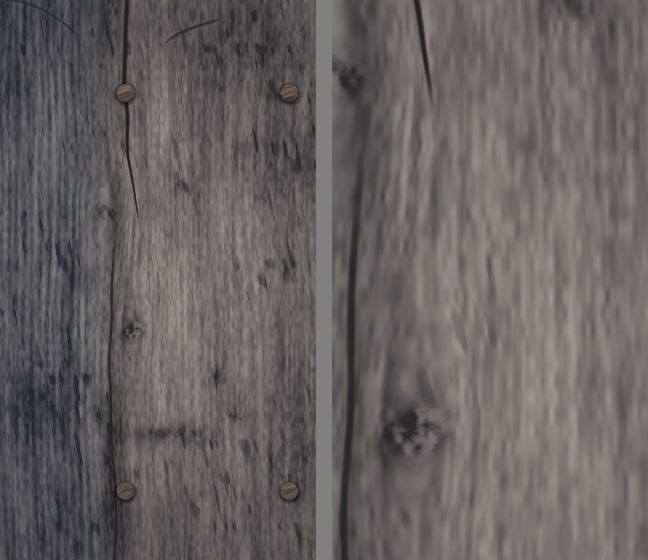
Left, the full canvas; right, a detail of the centre.
This texture is drawn by a Shadertoy shader. Its source:

```glsl
float hash(vec2 p) {
    return fract(sin(dot(p, vec2(127.1, 311.7))) * 43758.5453);
}

float noise(vec2 p) {
    vec2 i = floor(p), f = fract(p);
    f = f * f * (3.0 - 2.0 * f);
    return mix(mix(hash(i), hash(i + vec2(1, 0)), f.x),
               mix(hash(i + vec2(0, 1)), hash(i + vec2(1, 1)), f.x), f.y);
}

float fbm(vec2 p) {
    float sum = 0.0, amp = 0.53;
    for (int i = 0; i < 4; i++) {
        sum += amp * noise(p);
        p = p * 2.03 + 17.3;
        amp *= 0.5;
    }
    return sum;
}

// Soft elliptical spot
float blot(vec2 p, vec2 center, vec2 size) {
    vec2 q = (p - center) / size;
    return exp(-dot(q, q));
}

// Line of half width w around distance zero
float stroke(float d, float w) {
    return 1.0 - smoothstep(w * 0.4, w + 0.0015, abs(d));
}

float band(float lo, float hi, float soft, float v) {
    return smoothstep(lo - soft, lo + soft, v) * (1.0 - smoothstep(hi - soft, hi + soft, v));
}

// Bends the grain sideways around a knot
float knotBend(vec2 p, vec2 center, vec2 size) {
    return (p.x - center.x) * 0.55 * blot(p, center, size);
}

float stains(vec2 p) {
    float broad = 0.9 * blot(p, vec2(0.0, 0.86), vec2(0.06, 0.10))
                + 0.7 * blot(p, vec2(0.06, 0.27), vec2(0.14, 0.07))
                + 0.7 * blot(p, vec2(0.13, 0.05), vec2(0.09, 0.12))
                + 0.9 * blot(p, vec2(0.44, 0.91), vec2(0.09, 0.08))
                + 0.6 * blot(p, vec2(0.50, 0.72), vec2(0.09, 0.06))
                + 0.7 * blot(p, vec2(0.55, 0.22), vec2(0.07, 0.12))
                + 0.5 * blot(p, vec2(0.14, 0.48), vec2(0.04, 0.14))
                + 0.5 * blot(p, vec2(0.12, 0.98), vec2(0.16, 0.06));
    float small = blot(p, vec2(0.315, 0.223), vec2(0.065, 0.017))
                + blot(p, vec2(0.425, 0.264), vec2(0.025, 0.015))
                + 0.8 * blot(p, vec2(0.33, 0.67), vec2(0.02, 0.03))
                + 0.7 * blot(p, vec2(0.39, 0.33), vec2(0.02, 0.018));
    float rough = smoothstep(0.3, 0.7, fbm(p * vec2(75, 45)));
    return broad * (0.35 + 0.55 * rough) + small * (0.2 + rough);
}

float cracks(vec2 p) {
    float wave = 0.007 * (noise(vec2(p.y * 14.0, 3.0)) - 0.5);
    float upper = p.x - 0.225 - wave - 0.023 * (1.0 - smoothstep(0.6, 0.79, p.y));
    float lower = p.x - 0.202 - wave - 0.005 * sin(p.y * 9.0 + 1.5);
    float c = stroke(upper, 0.0008 + 0.0034 * smoothstep(0.6, 0.85, p.y)) * smoothstep(0.59, 0.63, p.y);
    c = max(c, stroke(lower, 0.002) * (1.0 - smoothstep(0.5, 0.61, p.y)) * 0.85);
    // Curved splits near the top
    float rise = p.y - 0.915 - 0.05 * sqrt(max(p.x - 0.293, 0.0) * 10.0) - wave;
    float fall = p.y - 1.0 + 3.2 * p.x * p.x - wave;
    c = max(c, 0.7 * stroke(rise, 0.0025) * band(0.297, 0.39, 0.01, p.x));
    return max(c, 0.6 * stroke(fall, 0.002) * band(0.0, 0.14, 0.01, p.x));
}

void mainImage(out vec4 fragColor, in vec2 fragCoord) {
    vec2 p = fragCoord / iResolution.y;
    float left = 1.0 - smoothstep(0.11, 0.24, p.x + 0.04 * (fbm(p * vec2(9, 5)) - 0.5));

    // Grain coordinates
    vec2 g = p;
    g.x += 0.025 * (noise(p * vec2(5, 3)) - 0.5) + 0.004 * (noise(p * vec2(20, 9)) - 0.5);
    g.x -= knotBend(p, vec2(0.238, 0.41), vec2(0.03, 0.07));
    g.x -= knotBend(p, vec2(0.19, 0.622), vec2(0.035, 0.06));

    // Fibres, ridges and pores
    float tone = 0.50 + 0.16 * blot(p, vec2(0.3, 0.5), vec2(0.2, 0.35)) - 0.06 * left;
    tone += 0.24 * (noise(g * vec2(230, 14)) - 0.5);
    tone += 0.20 * (noise(g * vec2(110, 5) + 40.0) - 0.5);
    tone += 0.24 * (noise(g * vec2(330, 100)) - 0.5);
    tone += 0.26 * (fbm(g * vec2(24, 5) + 9.0) - 0.5);
    float ridge = sin(g.x * 430.0 + 2.5 * noise(g * vec2(30, 6)));
    tone += 0.11 * ridge * left * (0.4 + 0.6 * noise(p * vec2(12, 7)));
    vec2 slant = vec2(g.x + 0.18 * p.y, p.y) * vec2(150, 34);
    tone -= 0.28 * smoothstep(0.68, 0.9, noise(slant)) * smoothstep(0.35, 0.65, fbm(p * 11.0));

    // Weathering, knots and cracks
    tone -= 0.42 * stains(p);
    float knot = blot(p, vec2(0.238, 0.41), vec2(0.018, 0.016)) + 0.7 * blot(p, vec2(0.19, 0.622), vec2(0.016, 0.012));
    tone -= 0.75 * knot * smoothstep(0.25, 0.55, fbm(p * vec2(90, 70)));
    tone -= 0.22 * blot(p, vec2(0.205, 0.3), vec2(0.02, 0.5));
    tone = mix(max(tone, 0.07), 0.0, cracks(p));
    tone *= 1.0 - 0.8 * dot(p - vec2(0.28, 0.5), p - vec2(0.28, 0.5));

    vec3 color = mix(vec3(0.13, 0.13, 0.155), vec3(0.66, 0.63, 0.615), clamp(tone, 0.0, 1.0));
    color += mix(vec3(0.012, -0.002, -0.014), vec3(-0.018, 0.0, 0.014), left);

    // Wooden pegs
    for (int i = 0; i < 4; i++) {
        vec2 cell = vec2(i % 2, i / 2);
        vec2 d = p - vec2(0.224, 0.123) - cell * vec2(0.293, 0.711);
        float r = length(d) + 0.002 * (noise(d * 120.0 + cell * 9.0) - 0.5);
        float fibre = noise(vec2(d.y * 380.0 - d.x * 130.0, d.x * 50.0) + cell * 31.0);
        vec3 peg = vec3(0.38, 0.32, 0.29) * (0.65 + 0.6 * fibre + 9.0 * d.y);
        color *= 1.0 - 0.55 * (1.0 - smoothstep(0.014, 0.024, length(d + vec2(0, 0.002))));
        color = mix(color, peg, 1.0 - smoothstep(0.0145, 0.0168, r));
    }
    fragColor = vec4(color, 1.0);
}
```
